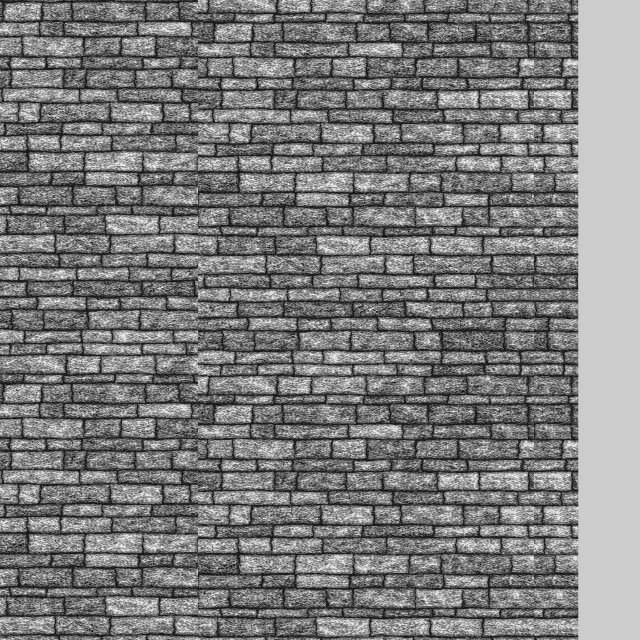
Write a WebGL 2 fragment shader that draws this texture.

```glsl
#version 300 es
precision highp float;
// A dry-stone wall of grey ledge stones in uneven courses, next to a plain strip.
// Courses come from a list of heights that repeats vertically, stones from jittered
// joints, and the weathered faces from cellular noise and layered sines.
uniform vec2 u_resolution;
out vec4 fragColor;

const float TAU = 6.2831853;
const float PERIOD = 458.0; // sum of all course heights, in 1/768 of the canvas
const float HEIGHTS[24] = float[24](
  24., 18., 24., 15., 23., 17., 24., 15., 20., 24., 17., 24.,
  11., 23., 23., 17., 16., 19., 16., 24., 16., 14., 23., 11.);

float hash(vec2 p) {
  vec3 h = fract(p.xyx * 0.1031);
  h += dot(h, h.yzx + 33.33);
  return fract((h.x + h.y) * h.z);
}

// Distances to the nearest and second nearest cell points
vec2 cells(vec2 p) {
  vec2 base = floor(p), nearest = vec2(9.0);
  for (int j = -1; j <= 1; j++)
    for (int i = -1; i <= 1; i++) {
      vec2 c = base + vec2(i, j);
      float d = length(c + vec2(hash(c), hash(c + 71.7)) - p);
      nearest = d < nearest.x ? vec2(d, nearest.x) : vec2(nearest.x, min(nearest.y, d));
    }
  return nearest;
}

// Position of the i-th upright joint in a course
float joint(float i, float course, float spacing) {
  return (i + 0.62 * (hash(vec2(i + 40.0, course * 7.0 + 3.0)) - 0.5)) * spacing;
}

float roundBox(vec2 p, vec2 halfSize, float r) {
  vec2 q = abs(p) - halfSize + r;
  return length(max(q, 0.0)) + min(max(q.x, q.y), 0.0) - r;
}

float wall(vec2 q, float pixel) {
  // Three panels, cut and shifted against each other
  if (q.x < 238.0) q += vec2(253.0, 25.0);
  else if (q.x > 641.0) q.x -= 52.0;

  // Slightly wavy beds, seamless over the vertical period
  float turn = q.y * TAU / PERIOD;
  q.y += 0.6 * sin(q.x * 0.047 + turn * 7.0) + 0.3 * sin(q.x * 0.13 - turn * 11.0);
  q.x += 0.6 * sin(turn * 37.0 + q.x * 0.05);
  q.y = mod(q.y - 27.0, PERIOD);

  // Find the course
  float top = 0.0, height = HEIGHTS[0], course = 0.0;
  for (int k = 1; k < 24; k++) {
    if (q.y < top + height) break;
    top += height;
    height = HEIGHTS[k];
    course = float(k);
  }

  // Find the stone between two joints
  float spacing = 50.0 + 22.0 * hash(vec2(course, 5.0));
  float x = q.x + spacing * hash(vec2(course, 9.0));
  float i = floor(x / spacing);
  if (x < joint(i, course, spacing)) i -= 1.0;
  else if (x > joint(i + 1.0, course, spacing)) i += 1.0;
  float left = joint(i, course, spacing), right = joint(i + 1.0, course, spacing);
  vec2 id = vec2(i + 13.0, course * 3.0 + 1.0);
  float tint = hash(id), wear = hash(id + 31.3), lean = hash(id + 57.1) - 0.5;

  // Weathered face: blotches, chips, grain and wavy strata
  vec2 s = q + 150.0 * vec2(tint, wear);
  s += 1.6 * sin(s.yx * vec2(0.19, 0.11)) + 0.5 * sin(s.yx * vec2(0.43, 0.31));
  vec2 broad = cells(s * vec2(0.05, 0.10));
  vec2 chips = cells(s * vec2(0.12, 0.25) + 17.0);
  vec2 grain = cells(s * vec2(0.30, 0.58) + 43.0);
  float strata = sin(s.y * 1.2 + 2.0 * sin(s.x * 0.07)) * sin(s.x * 0.09 + s.y * 0.3);

  // Uneven outline
  vec2 p = vec2(x - 0.5 * (left + right), q.y - top - 0.5 * height);
  vec2 halfSize = 0.5 * vec2(right - left, height);
  p.y += 1.2 * lean * p.x / halfSize.x;
  p.x += 0.16 * lean * p.y;
  float d = roundBox(p, halfSize - 0.5 - 0.6 * wear, 1.6) + 1.5 * (chips.x - 0.45);

  // Tone of the face
  float tone = 0.465 + 0.23 * tint + 0.06 * strata;
  tone += 0.30 * (broad.x - 0.45) + 0.38 * (chips.x - 0.45) + 0.54 * (grain.x - 0.45);
  tone += 0.20 * (chips.y - chips.x - 0.25);
  float crack = 1.0 - smoothstep(0.0, 0.08, broad.y - broad.x);
  tone -= 0.25 * crack * smoothstep(0.45, 0.8, wear);

  // Light from above, dark rim, deep joints
  tone -= 0.06 * p.y / halfSize.y;
  tone *= mix(0.62, 1.0, smoothstep(0.0, 3.6, -d));
  float soft = max(0.7, 0.6 * pixel);
  float mortar = 0.07 + 0.10 * grain.x;
  return mix(clamp(tone, 0.09, 0.90), mortar, smoothstep(-soft, soft, d));
}

void main() {
  vec2 uv = gl_FragCoord.xy / u_resolution;
  float pixel = 768.0 / u_resolution.y;
  vec2 q = vec2(uv.x, 1.0 - uv.y) * 768.0; // y runs down the wall
  float strip = smoothstep(-0.5, 0.5, (q.x - 694.0) / pixel);
  fragColor = vec4(vec3(mix(wall(q, pixel), 0.80, strip)), 1.0);
}
```
